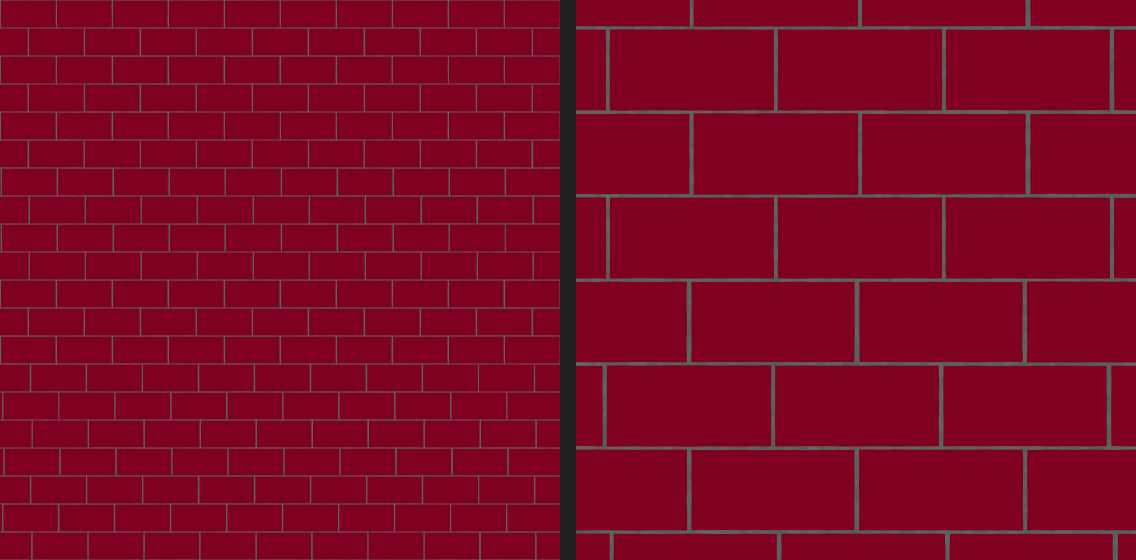
Left, the full canvas; right, a detail of the centre.
A WebGL 1 fragment shader for this pattern:

```glsl
precision highp float;

// Running-bond wall of flat crimson bricks, ten across and twenty down,
// parted by thin grey mortar. Courses slip sideways towards the foot, and
// hash noise varies the joint width per brick, its edge and its grain.

uniform vec2 u_resolution;

const vec2 BRICKS = vec2(10.0, 20.0);
const vec2 HALF_JOINT = vec2(0.00127, 0.00100); // upright, level
const vec3 BRICK_COLOR = vec3(0.50, 0.0, 0.12);
const vec3 MORTAR_COLOR = vec3(0.365, 0.375, 0.375);

float hash(vec2 p) {
  return fract(sin(dot(p, vec2(127.1, 311.7))) * 43758.5453);
}

float valueNoise(vec2 p) {
  vec2 cell = floor(p);
  vec2 f = fract(p);
  f = f * f * (3.0 - 2.0 * f);
  float low = mix(hash(cell), hash(cell + vec2(1.0, 0.0)), f.x);
  float high = mix(hash(cell + vec2(0.0, 1.0)), hash(cell + vec2(1.0, 1.0)), f.x);
  return mix(low, high, f.y);
}

// Sideways slip of a course, in brick lengths; courses count from the top.
float courseSlip(float course) {
  float middle = step(5.5, course) * step(course, 9.5);
  float foot = step(12.5, course);
  float sway = 0.018 * cos(1.496 * (course - 15.4));
  return 0.006 + 0.017 * middle + foot * (0.054 + sway);
}

// Share of a pixel-wide span, centred at distance d, that lies in the joint.
vec2 jointCoverage(vec2 d, vec2 halfWidth, vec2 pixel) {
  vec2 near = max(d - 0.5 * pixel, -halfWidth);
  vec2 far = min(d + 0.5 * pixel, halfWidth);
  return clamp((far - near) / pixel, 0.0, 1.0);
}

// Mortar amount at a canvas point.
float mortarMask(vec2 uv, vec2 pixel) {
  vec2 grid = vec2(uv.x, 1.0 - uv.y) * BRICKS;
  float course = floor(grid.y);
  grid.x -= 0.5 * mod(course, 2.0) + courseSlip(course);

  // Distance to the nearest joint on each axis, with a slight ripple.
  vec2 local = fract(grid);
  vec2 d = min(local, 1.0 - local) / BRICKS;
  d += 0.0003 * (valueNoise(uv * 130.0) - 0.5);

  float widthScale = mix(0.8, 1.2, hash(floor(grid)));
  vec2 coverage = jointCoverage(d, HALF_JOINT * widthScale, pixel);
  return max(coverage.x, coverage.y);
}

void main() {
  vec2 uv = gl_FragCoord.xy / u_resolution;
  float mortar = mortarMask(uv, 1.0 / u_resolution);

  // Fine grain in the mortar only; the brick faces stay flat.
  float grain = valueNoise(uv * 300.0) - 0.5;
  vec3 mortarColor = MORTAR_COLOR + 0.05 * grain;

  gl_FragColor = vec4(mix(BRICK_COLOR, mortarColor, mortar), 1.0);
}
```
